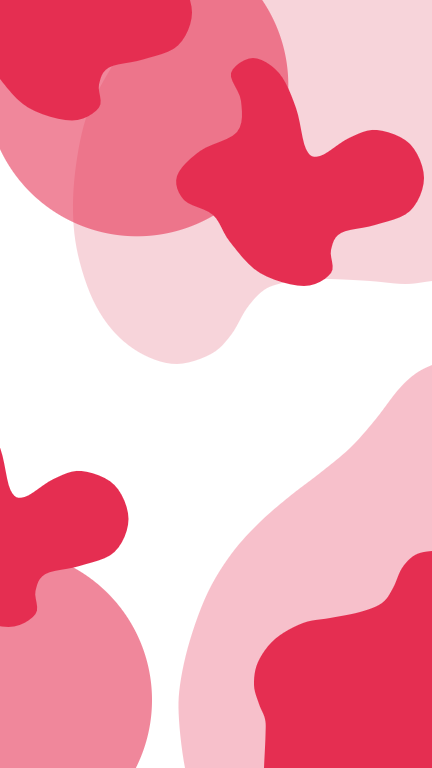
This background is drawn by a Shadertoy shader. Its source:

```glsl
// Flat abstract poster: soft pink blobs, translucent discs and red splashes on white.

// Layout grid: the canvas is GRID units wide and high, y measured downwards
const vec2 GRID = vec2(432.0, 768.0);
const int KNOTS = 24;       // control points per outline
const int STEPS = 6;        // straight pieces between two control points

const vec3 WHITE = vec3(1.0);
const vec3 RED   = vec3(0.898, 0.18, 0.316);
const vec3 BLUSH = vec3(0.97, 0.83, 0.855);
const vec3 PINK  = vec3(0.97, 0.753, 0.796);
const float DISC_OPACITY = 0.573;

// Discs: centre and radius
const vec3 TOP_DISC = vec3(137.0, 85.0, 151.3);
const vec3 LOW_DISC = vec3(1.0, 700.0, 151.0);

// Offsets of the repeated splash
const vec2 SPLASH_OFFSETS[3] = vec2[3](
    vec2(0.0), vec2(-232.0, -165.5), vec2(-295.5, 341.0));

// Closed outlines, as spline control points
const vec2 SPLASH[KNOTS] = vec2[KNOTS](
    vec2(253, 58), vec2(279, 73), vec2(296, 108), vec2(306, 149),
    vec2(320, 156), vec2(349, 138), vec2(377, 130), vec2(410, 144),
    vec2(424, 178), vec2(410, 211), vec2(375, 225), vec2(341, 233),
    vec2(331, 250), vec2(331, 273), vec2(304, 286), vec2(260, 273),
    vec2(230, 242), vec2(213, 215), vec2(184, 200), vec2(177, 176),
    vec2(200, 151), vec2(237, 132), vec2(241, 101), vec2(231, 73));

const vec2 BLUSH_CLOUD[KNOTS] = vec2[KNOTS](
    vec2(480, -40), vec2(480, 275), vec2(432, 281), vec2(405, 284),
    vec2(370, 281), vec2(330, 279), vec2(300, 279), vec2(282, 283),
    vec2(264, 290), vec2(247, 308), vec2(231, 335), vec2(211, 354),
    vec2(177, 364), vec2(144, 355), vec2(115, 333), vec2(93, 300),
    vec2(78, 255), vec2(73, 212), vec2(76, 165), vec2(86, 118),
    vec2(104, 80), vec2(130, 40), vec2(165, 0), vec2(200, -40));

const vec2 PINK_HILL[KNOTS] = vec2[KNOTS](
    vec2(432, 365), vec2(415, 374), vec2(398, 390), vec2(375, 420),
    vec2(350, 448), vec2(320, 473), vec2(290, 496), vec2(260, 522),
    vec2(232, 553), vec2(208, 592), vec2(190, 640), vec2(180, 685),
    vec2(179, 720), vec2(185, 768), vec2(195, 800), vec2(300, 810),
    vec2(400, 810), vec2(470, 810), vec2(490, 700), vec2(490, 600),
    vec2(490, 480), vec2(485, 400), vec2(470, 365), vec2(450, 359));

const vec2 RED_CORNER[KNOTS] = vec2[KNOTS](
    vec2(432, 551), vec2(415, 555), vec2(402, 568), vec2(393, 588),
    vec2(382, 603), vec2(360, 612), vec2(330, 618), vec2(303, 623),
    vec2(275, 639), vec2(258, 662), vec2(254, 685), vec2(259, 704),
    vec2(265, 719), vec2(265.5, 735), vec2(264, 768), vec2(263, 800),
    vec2(350, 800), vec2(450, 800), vec2(480, 760), vec2(480, 700),
    vec2(480, 640), vec2(480, 590), vec2(468, 561), vec2(450, 552));

// Catmull-Rom point between b and c
vec2 spline(vec2 a, vec2 b, vec2 c, vec2 d, float t) {
    return b + 0.5 * t * (c - a + t * (2.0 * a - 5.0 * b + 4.0 * c - d
             + t * (3.0 * (b - c) + d - a)));
}

// Signed distance to a closed spline, negative inside
float outlineDistance(vec2 p, vec2 knots[KNOTS]) {
    float nearest = 1e9, side = 1.0;
    vec2 start = knots[0];
    for (int i = 0; i < KNOTS; i++) {
        vec2 a = knots[(i + KNOTS - 1) % KNOTS], b = knots[i];
        vec2 c = knots[(i + 1) % KNOTS], d = knots[(i + 2) % KNOTS];
        for (int s = 1; s <= STEPS; s++) {
            vec2 end = spline(a, b, c, d, float(s) / float(STEPS));
            vec2 edge = end - start, rel = p - start;
            vec2 gap = rel - edge * clamp(dot(rel, edge) / dot(edge, edge), 0.0, 1.0);
            nearest = min(nearest, dot(gap, gap));
            // Flip the side at each edge crossed by a ray to the right
            if ((start.y > p.y) != (end.y > p.y) &&
                rel.x < edge.x * rel.y / edge.y) side = -side;
            start = end;
        }
    }
    return side * sqrt(nearest);
}

float discDistance(vec2 p, vec3 disc) {
    return length(p - disc.xy) - disc.z;
}

// Smooth coverage across one pixel
float fill(float dist) {
    return clamp(0.5 - dist * iResolution.x / GRID.x, 0.0, 1.0);
}

void mainImage(out vec4 fragColor, in vec2 fragCoord) {
    vec2 p = fragCoord / iResolution.xy * GRID;
    p.y = GRID.y - p.y;

    // Pale shapes
    vec3 color = mix(WHITE, BLUSH, fill(outlineDistance(p, BLUSH_CLOUD)));
    color = mix(color, PINK, fill(outlineDistance(p, PINK_HILL)));

    // Translucent discs
    float discs = min(discDistance(p, TOP_DISC), discDistance(p, LOW_DISC));
    color = mix(color, RED, DISC_OPACITY * fill(discs));

    // Red splashes on top
    float red = outlineDistance(p, RED_CORNER);
    for (int i = 0; i < 3; i++)
        red = min(red, outlineDistance(p - SPLASH_OFFSETS[i], SPLASH));
    color = mix(color, RED, fill(red));

    fragColor = vec4(color, 1.0);
}
```
